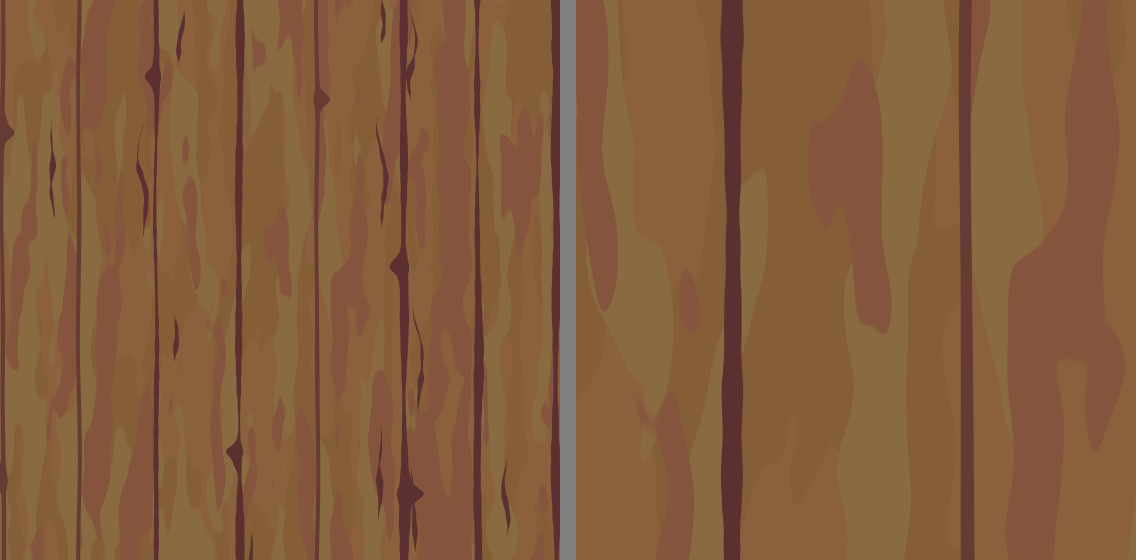
Left: the whole. Right: its middle third, enlarged.
Reproduce this texture procedurally as a WebGL 1 fragment shader.

```glsl
precision highp float;
// Painted wooden planks: flat streaky grain, dark seams, knots and cracks.
uniform vec2 u_resolution;

const float PLANKS = 7.0;
const vec3 BROWN = vec3(0.52, 0.37, 0.22);
const vec3 ORANGE = vec3(0.545, 0.378, 0.24);
const vec3 OLIVE = vec3(0.54, 0.414, 0.255);
const vec3 RED = vec3(0.52, 0.33, 0.235);
const vec3 DARK = vec3(0.36, 0.19, 0.19);
const vec3 DARK_SOFT = vec3(0.40, 0.23, 0.20);

float hash(vec2 p) {
  vec3 q = fract(vec3(p.xyx) * vec3(0.1031, 0.1030, 0.0973));
  q += dot(q, q.yzx + 33.33);
  return fract((q.x + q.y) * q.z);
}

float cornerSlope(vec2 cell, vec2 offset) {
  float angle = 6.2832 * hash(cell);
  return dot(vec2(cos(angle), sin(angle)), offset);
}

float gradientNoise(vec2 p) {
  vec2 i = floor(p);
  vec2 f = p - i;
  vec2 u = f * f * f * (f * (f * 6.0 - 15.0) + 10.0);
  vec2 e = vec2(1.0, 0.0);
  float low = mix(cornerSlope(i, f), cornerSlope(i + e.xy, f - e.xy), u.x);
  float high = mix(cornerSlope(i + e.yx, f - e.yx), cornerSlope(i + e.xx, f - e.xx), u.x);
  return mix(low, high, u.y);
}

// Antialiased fill of a signed distance, negative inside.
float fill(float d, float px) {
  return clamp(0.5 - d / px, 0.0, 1.0);
}

// Long vertical patches with ragged ends, biased per plank.
float grainPatch(vec2 p, float plank, float seed, float threshold, float px) {
  vec2 offset = vec2(plank * 13.7 + seed * 31.3, seed * 17.9 + plank * 5.3);
  p.x += 0.012 * gradientNoise(vec2(p.y * 9.0, p.x * 8.0) + offset);
  float field = gradientNoise(p * vec2(21.0, 2.9) + offset);
  field += 0.28 * gradientNoise(p * vec2(46.0, 13.0) + offset.yx);
  field += 0.34 * (hash(vec2(plank + 3.0, seed)) - 0.5);
  return smoothstep(-12.0 * px, 12.0 * px, field - threshold);
}

float seamCentre(float id, float y) {
  float jitter = 0.018 * (hash(vec2(id + 2.0, 4.0)) - 0.5);
  return id / PLANKS + jitter + 0.005 * gradientNoise(vec2(id * 7.3 + 0.4, y * 4.0));
}

// Gap between planks; it swells, pinches and carries lopsided knots.
float seamDistance(vec2 p, float id, float soft) {
  float swell = gradientNoise(vec2(id * 5.7 + 0.3, p.y * 4.5));
  float ragged = gradientNoise(vec2(id * 9.1 + 0.6, p.y * 38.0));
  float halfWidth = max(0.0058 + 0.010 * swell + 0.0016 * ragged, 0.0016);
  halfWidth = mix(halfWidth, 0.0036 + 0.001 * swell, soft);

  float row = floor(p.y * 3.0);
  vec2 key = vec2(id + 11.0, row + 23.0);
  float knotY = (row + 0.25 + 0.5 * hash(key)) / 3.0;
  float t = (p.y - knotY) / (0.013 + 0.012 * hash(key + 40.0));
  float knot = 0.010 * step(0.55, hash(key + 80.0)) * exp(-t * t);
  knot *= 1.0 + 0.9 * ragged;
  float side = sign(hash(key + 120.0) - 0.5);
  return abs(p.x - seamCentre(id, p.y) - side * knot * 0.7) - halfWidth - knot;
}

// Tapered, wavering slivers scattered one per cell.
float crackDistance(vec2 p) {
  vec2 size = vec2(1.0 / 14.0, 0.27);
  float column = floor(p.x / size.x);
  float shift = hash(vec2(column, 61.0));
  float row = floor(p.y / size.y + shift);
  vec2 key = vec2(column + 5.0, row + 71.0);
  vec2 centre = (vec2(column, row - shift) + 0.5) * size;
  centre.x += 0.026 * (hash(key) - 0.5);
  float reach = mix(0.025, 0.12, hash(key + 30.0));
  float t = (p.y - centre.y) / reach;
  float bend = 0.018 * gradientNoise(vec2(key.x * 3.7, p.y * 11.0));
  float ragged = gradientNoise(vec2(key.x * 2.3, p.y * 32.0));
  float taper = max(1.0 - t * t, 0.0) * (0.8 - 0.4 * t);
  float halfWidth = 0.006 * taper * (0.8 + 1.1 * ragged);
  float d = abs(p.x - centre.x - bend) - halfWidth;
  float present = step(0.68, hash(key + 90.0)) * step(abs(t), 1.0);
  return mix(1.0, d, present);
}

void main() {
  vec2 p = gl_FragCoord.xy / u_resolution.y;
  float px = 1.0 / u_resolution.y;

  float plank = floor(p.x * PLANKS);
  plank += step(seamCentre(plank + 1.0, p.y), p.x) + step(seamCentre(plank, p.y), p.x) - 1.0;

  // Flat layers of grain
  vec3 color = mix(BROWN, ORANGE, grainPatch(p, plank, 1.0, 0.05, px));
  color = mix(color, OLIVE, grainPatch(p, plank, 2.0, 0.09, px));
  color = mix(color, RED, grainPatch(p, plank, 3.0, 0.17, px));

  // Cracks, then the seams on either side of the plank
  color = mix(color, DARK, fill(crackDistance(p), px));
  for (int i = 0; i < 2; i++) {
    float id = plank + float(i);
    float soft = step(0.65, hash(vec2(id + 7.0, 19.0)));
    float seam = fill(seamDistance(p, id, soft), px);
    color = mix(color, mix(DARK, DARK_SOFT, soft), seam);
  }
  gl_FragColor = vec4(color, 1.0);
}
```
